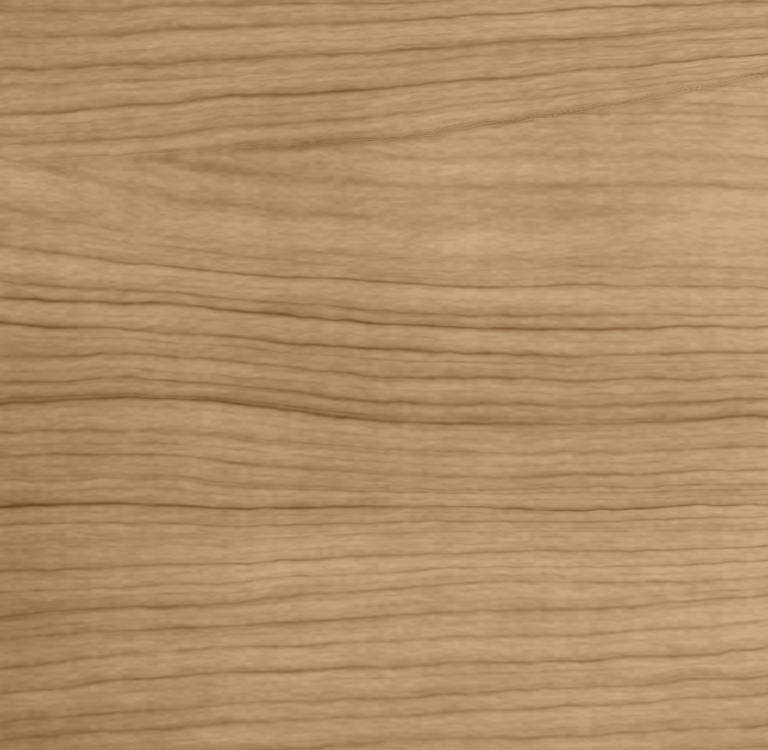
This texture is drawn by a WebGL 1 fragment shader. Its source:

```glsl
precision highp float;
// Planed cherry-like wood: growth rings run across the board, rise at the top,
// fan out of a pale wedge below a seam and dip gently through the middle.
// Rings are jittered level lines of a bent height; stretched noise adds fibres.

uniform vec2 u_resolution;

const vec3 BROWN = vec3(0.56, 0.425, 0.272);
const vec3 CREAM = vec3(0.735, 0.61, 0.458);

float hash(vec2 p) {
  return fract(sin(dot(p, vec2(127.1, 311.7))) * 43758.5453);
}

float noise(vec2 p) {
  vec2 cell = floor(p);
  vec2 f = fract(p);
  f = f * f * (3.0 - 2.0 * f);
  float low = mix(hash(cell), hash(cell + vec2(1.0, 0.0)), f.x);
  float high = mix(hash(cell + vec2(0.0, 1.0)), hash(cell + vec2(1.0, 1.0)), f.x);
  return mix(low, high, f.y);
}

float fbm(vec2 p) {
  float sum = 0.0;
  float gain = 0.5;
  for (int i = 0; i < 4; i++) {
    sum += gain * noise(p);
    p = p * 2.03 + 17.3;
    gain *= 0.5;
  }
  return sum;
}

float bell(float d, float width) {
  return exp(-d * d / (width * width));
}

// Dark latewood lines of uneven strength, each with a soft shadow above it.
float rings(float phase, float along, float width, float seed) {
  float id = floor(phase);
  float dark = 0.0;
  for (int i = -1; i <= 1; i++) {
    float k = id + float(i);
    float center = k + 0.5 + 0.5 * (hash(vec2(k, seed)) - 0.5);
    center += 0.22 * (noise(vec2(along * 4.0, k * 7.3 + seed)) - 0.5);
    float strength = 0.4 + 0.6 * hash(vec2(k, seed + 5.0));
    strength *= 0.45 + 0.7 * noise(vec2(along * 5.0, k * 3.7 + seed))
              + 0.4 * noise(vec2(along * 28.0, k * 5.1 + seed));
    float d = phase - center;
    float shadow = bell(d, d < 0.0 ? width * 5.0 : width * 2.4);
    dark += strength * (0.58 * bell(d, width) + 0.42 * shadow);
  }
  return dark;
}

// Height of the rings below the seam, straightened to the left edge.
float lowerHeight(float x, float depth) {
  float fan = 0.21 * (1.0 - exp(-x / 0.26)) * exp(-(depth - 0.2) / 0.08);
  float dip = 0.034 * smoothstep(0.1, 0.6, x) - 0.010 * smoothstep(0.6, 1.0, x);
  float climb = -0.052 * x;
  return depth - fan - mix(dip, climb, smoothstep(0.62, 0.80, depth));
}

void main() {
  vec2 uv = gl_FragCoord.xy / u_resolution.y;
  float x = uv.x;
  float wobble = 0.014 * (noise(vec2(x * 3.5, uv.y * 7.0)) - 0.5)
               + 0.005 * (noise(vec2(x * 13.0, uv.y * 22.0)) - 0.5)
               + 0.0025 * (noise(vec2(x * 45.0, uv.y * 80.0)) - 0.5);
  float depth = 1.0 - uv.y + wobble;

  // Two ring systems meet along the rising seam.
  float rise = 0.118 * pow(x, 1.6) * smoothstep(-0.15, 0.2, depth);
  float fromSeam = depth + 0.115 * pow(x, 1.8) - 0.218;
  float below = smoothstep(-0.006, 0.006, fromSeam);
  float upper = depth + rise;
  float lower = lowerHeight(x, depth);
  float lowerPhase = 11.0 * lower + 20.0 * max(lower, 0.27);

  // Rings are soft in the wedge, crisp and dense in the middle.
  float wedge = 1.0 - smoothstep(0.23, 0.34, lower);
  float middle = smoothstep(0.37, 0.46, lower) * (1.0 - smoothstep(0.65, 0.72, lower));
  float lowerRings = rings(lowerPhase, x, mix(0.072, 0.14, wedge), 3.0);
  lowerRings *= mix(0.85, 0.48, wedge) + 0.22 * middle;
  float upperRings = 0.82 * rings(upper * 29.0, x, 0.08, 11.0);
  float fineRings = rings(mix(upper, lower, below) * 64.0, x, 0.12, 23.0);
  fineRings *= mix(0.25, 0.03, wedge * below) + 0.14 * middle;
  float seam = bell(fromSeam, 0.006) * smoothstep(0.1, 0.5, x) * (1.1 - 0.5 * x);
  float dark = mix(upperRings, lowerRings, below) + fineRings + 0.6 * seam;

  // Long streaks, short fibres and broad cloudy figure.
  float flow = depth + rise * (1.0 - below);
  float streak = fbm(vec2(x * 3.0, flow * 50.0)) - 0.47;
  float fibre = noise(vec2(x * 40.0, flow * 230.0)) - 0.5;
  float pore = noise(vec2(x * 120.0, flow * 290.0 + 40.0)) - 0.5;
  float cloud = fbm(vec2(x * 5.0, uv.y * 4.0) + 8.0) - 0.47;

  float tone = 1.03 + 0.30 * (x - 0.5) - 0.12 * middle;
  tone -= 0.28 * bell(x, 0.12) * smoothstep(0.35, 0.9, depth);
  tone -= 0.12 * smoothstep(0.85, 1.0, depth);
  tone += 0.50 * streak + 0.27 * fibre + 0.24 * pore + 0.36 * cloud;
  tone -= 0.98 * dark;

  vec3 color = mix(BROWN, CREAM, clamp(tone, -0.7, 1.3));
  gl_FragColor = vec4(color, 1.0);
}
```
